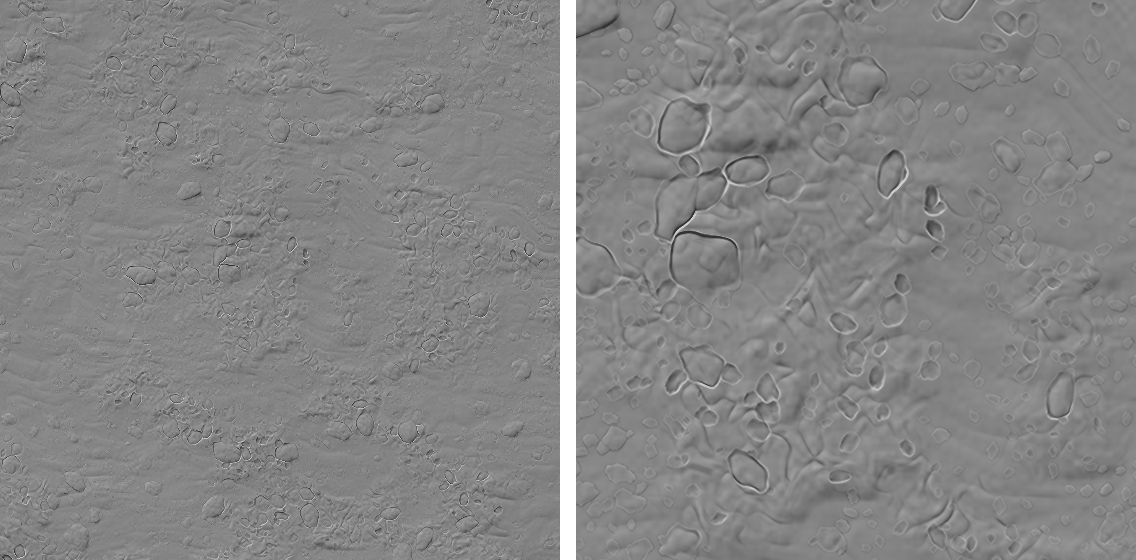
Left: the whole. Right: its middle third, enlarged.
Give the GLSL for this texture map, as a Shadertoy shader.

```glsl
// Grey relief of rippled wet mud strewn with patches of half-buried stones and grit.

vec3 hash3(vec2 p) {
    vec3 q = fract(p.xyx * vec3(0.1031, 0.1030, 0.0973));
    q += dot(q, q.yxz + 33.33);
    return fract((q.xxy + q.yzz) * q.zyx);
}

float noise(vec2 p) {
    vec2 i = floor(p), f = fract(p);
    f = f * f * f * (f * (f * 6.0 - 15.0) + 10.0);
    return mix(mix(hash3(i).x, hash3(i + vec2(1, 0)).x, f.x),
               mix(hash3(i + vec2(0, 1)).x, hash3(i + 1.0).x, f.x), f.y);
}

mat2 rotate(float a) {
    float c = cos(a), s = sin(a);
    return mat2(c, s, -s, c);
}

// Soft-creased ridges, 0 in the creases
float ridge(vec2 p) {
    float n = 2.0 * noise(p) - 1.0;
    return sqrt(n * n + 0.01);
}

// Where debris gathers: small, ragged drifts
float debris(vec2 p) {
    float n = 0.55 * noise(p * vec2(6.0, 9.0) + 7.3) + 0.45 * noise(p * vec2(16.0, 22.0) + 2.1);
    return smoothstep(0.46, 0.68, n);
}

// One layer of scattered domed stones, "count" cells across the canvas
float stones(vec2 p, float count, float sparse, float crowded) {
    vec2 g = p * count, base = floor(g - 0.5);
    float height = 0.0;
    for (int k = 0; k < 4; k++) {
        vec2 id = base + vec2(k & 1, k >> 1);
        vec3 a = hash3(id + count * 3.7), b = hash3(id + count * 5.1 + 40.0);
        vec2 center = id + 0.5 + 0.7 * (a.xy - 0.5);
        float radius = 0.24 + 0.2 * b.x * b.x;
        vec2 q = g - center;
        if (dot(q, q) > 0.4) continue;
        if (a.z > mix(sparse, crowded, debris(center / count))) continue;

        // Stretched, partly angular outline with a tilted top
        q = rotate((b.y - 0.5) * 3.0) * q / (radius * vec2(1.15, 0.65 + 0.35 * b.z));
        float box = max(abs(q.x + 0.25 * q.y), abs(q.y));
        float d = mix(length(q), box, 0.4 * a.x) + 0.35 * (noise(q * 1.7 + id * 9.0) - 0.5);
        float dome = pow(max(1.0 - d * d, 0.0), 0.6) * (1.0 + 0.6 * dot(q, b.yz - 0.5));
        height = max(height, 0.55 * radius / count * dome);
    }
    return height;
}

float terrain(vec2 p) {
    float drift = debris(p);

    // Mud ripples, warped, drawn out sideways and sinking to the right
    vec2 m = rotate(0.16) * p;
    m += 0.045 * (vec2(noise(p * 11.0), noise(p * 10.0 + 31.0)) - 0.5);
    m += 0.014 * (vec2(noise(p * 34.0 + 3.0), noise(p * 31.0 + 17.0)) - 0.5);
    float strength = 0.3 + 1.0 * noise(p * 7.0 + 50.0);
    float mud = 0.0055 * strength * ridge(m * vec2(13.0, 29.0))
              + 0.0032 * strength * ridge(m * vec2(27.0, 56.0) + 11.0)
              + 0.0060 * noise(m * vec2(11.0, 22.0) + 5.0)
              + 0.0017 * noise(m * vec2(65.0, 115.0) + 9.0);

    // Broken crumbs inside the drifts
    vec2 c = p + 0.014 * (vec2(noise(p * 60.0), noise(p * 55.0 + 23.0)) - 0.5);
    mud += drift * (0.0050 * noise(c * vec2(42.0, 56.0))
                  + 0.0034 * ridge(rotate(0.8) * c * 88.0)
                  + 0.0026 * noise(rotate(0.4) * c * 150.0));

    // Stones from cobbles to pebbles and chips
    float rock = stones(p, 19.0, 0.07, 0.38);
    rock = max(rock, stones(p + 0.37, 33.0, 0.08, 0.58));
    rock = max(rock, stones(p + 0.71, 56.0, 0.06, 0.55));
    rock = max(rock, stones(p + 0.13, 92.0, 0.05, 0.65));

    // Pitted rock faces and fine grain everywhere
    float onRock = smoothstep(0.0, 0.004, rock);
    float grain = (0.0006 + 0.0008 * max(drift, onRock)) * noise(p * 215.0)
                + 0.0022 * onRock * ridge(rotate(0.5) * p * 85.0);
    return rock + grain + mud * (1.0 - 0.65 * onRock);
}

void mainImage(out vec4 fragColor, in vec2 fragCoord) {
    vec2 p = fragCoord / iResolution.y;
    float e = 0.0014;
    float h = terrain(p);
    float l = terrain(p - vec2(e, 0)), r = terrain(p + vec2(e, 0));
    float d = terrain(p - vec2(0, e)), u = terrain(p + vec2(0, e));

    // Light from the upper left, dark crevices and pale worn edges
    vec2 slope = vec2(r - l, u - d) / (2.0 * e);
    float hollow = (0.25 * (l + r + d + u) - h) / e;
    float light = 0.083 * dot(slope, vec2(0.5, -0.86));
    light -= 0.20 * max(hollow, 0.0) - 0.17 * max(-hollow, 0.0);

    // Short shadows below and to the right of raised stones
    float shadow = max(terrain(p + vec2(-0.0035, 0.0055)) - h - 0.0022, 0.0);
    light -= min(20.0 * shadow, 0.09);

    float grey = 0.518 + light + 0.025 * (noise(p * vec2(4.0, 7.0)) - 0.5);
    fragColor = vec4(vec3(clamp(grey, 0.2, 0.8)), 1.0);
}
```
